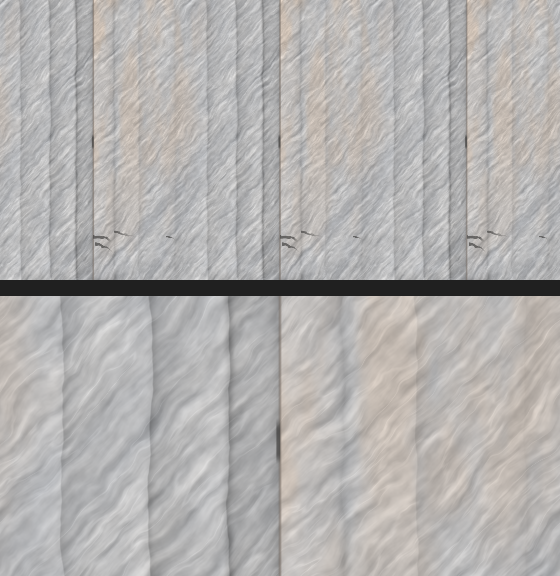
Top, the full canvas; bottom, a detail of the centre.
Reproduce this texture procedurally as a Shadertoy shader.

```glsl
const float REPEATS = 3.0;          // slabs across the canvas
const float SEAM_OFFSET = 0.5;      // slab fraction left of the first seam
const float SLAB_HEIGHT = 1.5;      // canvas height in slab widths
const float GRAIN_SLOPE = 1.0;      // rise of the diagonal veins
const float EDGE_WOBBLE = 0.022;
const float RELIEF = 0.30;
const float VEIN_STRENGTH = 0.05;
const float LEDGE_HEIGHT = 0.235;

const vec3 COOL_GREY = vec3(0.665, 0.675, 0.692);
const vec3 PALE_GREY = vec3(0.80, 0.795, 0.79);
const vec3 OCHRE = vec3(0.80, 0.735, 0.675);
const vec3 SEAM_BROWN = vec3(0.48, 0.44, 0.41);
const vec3 CRACK_DARK = vec3(0.27, 0.265, 0.26);

// Flute edges across a slab, with the shade on each side and in the crease
const int EDGES = 7;
const float EDGE_X[EDGES] = float[](0.0, 0.112, 0.242, 0.437, 0.61, 0.766, 0.906);
const float SHADE_LEFT[EDGES] = float[](0.16, 0.07, -0.03, 0.03, -0.05, -0.05, -0.03);
const float SHADE_RIGHT[EDGES] = float[](-0.05, 0.05, 0.05, 0.05, 0.10, 0.14, 0.15);
const float CREASE[EDGES] = float[](0.03, 0.06, 0.02, 0.02, 0.04, 0.07, 0.14);

// Cracks: start x, end x, height, half thickness
const int CRACKS = 4;
const vec4 CRACK[CRACKS] = vec4[](
    vec4(0.0, 0.10, 0.235, 0.010), vec4(0.01, 0.11, 0.185, 0.006),
    vec4(0.11, 0.25, 0.255, 0.003), vec4(0.39, 0.44, 0.235, 0.005));

float hash(vec2 p) {
    vec3 q = fract(p.xyx * 0.1031);
    q += dot(q, q.yzx + 33.33);
    return fract((q.x + q.y) * q.z);
}

// Lattice value that recurs after one slab
float lattice(vec2 cell, vec2 period) {
    return hash(cell - period * floor(cell.x / period.x) + 57.0);
}

float noise(vec2 q, vec2 period) {
    vec2 cell = floor(q), f = fract(q);
    f = f * f * (3.0 - 2.0 * f);
    return mix(
        mix(lattice(cell, period), lattice(cell + vec2(1, 0), period), f.x),
        mix(lattice(cell + vec2(0, 1), period), lattice(cell + vec2(1, 1), period), f.x), f.y);
}

// Layered noise, sheared along the slope; slope * cells.y must be whole
float grain(vec2 p, vec2 cells, float slope) {
    vec2 q = vec2(p.x, p.y - slope * p.x) * cells;
    vec2 period = vec2(cells.x, -round(slope * cells.y));
    float sum = 0.0, weight = 0.5;
    for (int i = 0; i < 4; i++) {
        sum += weight * noise(q, period);
        q *= 2.0;
        period *= 2.0;
        weight *= 0.5;
    }
    return sum / 0.9375;
}

void mainImage(out vec4 fragColor, in vec2 fragCoord) {
    vec2 uv = fragCoord / iResolution.xy;
    vec2 p = vec2(uv.x * REPEATS - SEAM_OFFSET, uv.y * SLAB_HEIGHT);
    float pixel = REPEATS / iResolution.x;
    float x = fract(p.x);

    // Stone tone, veins and chiselled relief
    float bend = grain(p, vec2(8.0), 0.0) - 0.5;
    vec2 warped = p + 0.035 * vec2(bend, -bend);
    float cloud = grain(warped, vec2(8.0, 12.0), GRAIN_SLOPE);
    float streak = grain(warped, vec2(13.0, 34.0), GRAIN_SLOPE);
    float lit = grain(warped + vec2(-0.006, 0.006), vec2(13.0, 34.0), GRAIN_SLOPE);
    float vein = 1.0 - abs(2.0 * grain(warped, vec2(9.0, 26.0), GRAIN_SLOPE) - 1.0);
    float upright = grain(p, vec2(12.0, 2.0), 0.0);
    float speckle = grain(p, vec2(44.0), 0.0) - 0.5;
    float tone = 0.58 + 0.7 * (cloud - 0.5) + 0.6 * (streak - 0.5) + 0.5 * (upright - 0.5);
    vec3 color = mix(COOL_GREY, PALE_GREY, clamp(tone, 0.0, 1.0));

    // Ochre stains, strongest high up beside the seam
    float stain = smoothstep(0.32, 0.68, grain(p, vec2(10.0, 3.0), 0.0));
    float stainArea = (1.0 - smoothstep(0.4, 0.7, x)) * mix(0.4, 1.0, smoothstep(0.3, 0.85, p.y));
    float firstFlute = 1.0 - smoothstep(0.08, 0.125, x);
    color = mix(color, OCHRE, stainArea * (0.6 * stain + 0.2 * firstFlute));

    float light = 1.0 + RELIEF * (streak - lit) + 0.12 * speckle;
    light += VEIN_STRENGTH * (smoothstep(0.88, 1.0, vein) - 0.3);

    // Rougher stone below the ledge
    float ledge = LEDGE_HEIGHT + 0.08 * bend;
    float below = 1.0 - smoothstep(ledge - 0.02, ledge + 0.02, p.y);
    light += below * 0.2 * (grain(p, vec2(14.0), 0.0) - 0.5);

    // Flute shading
    float wobble = EDGE_WOBBLE * (grain(p, vec2(6.0, 12.0), 0.0) - 0.5);
    for (int i = 0; i < EDGES; i++) {
        float d = x - EDGE_X[i] + (i == 0 ? 0.0 : wobble);
        d -= round(d);
        float side = smoothstep(-pixel, pixel, d);
        float falloff = mix(exp(min(d, 0.0) / 0.025), exp(-max(d, 0.0) / 0.045), side);
        light -= mix(SHADE_LEFT[i], SHADE_RIGHT[i], side) * falloff;
        light -= CREASE[i] * exp(-d * d / 0.00006);
    }
    color *= light;

    // Seam and its narrow open slit
    float seam = abs(x - round(x));
    float seamLine = 1.0 - smoothstep(0.001, 0.002 + pixel, seam);
    color = mix(color, SEAM_BROWN, seamLine * 0.55);
    float slitSpan = 1.0 - smoothstep(0.02, 0.045, abs(p.y - 0.74));
    float slit = 1.0 - smoothstep(0.002, 0.003 + pixel, abs(x - round(x) + 0.003));
    color = mix(color, CRACK_DARK, slit * slitSpan * 0.75);

    // Broken cracks along the ledge
    float jag = 0.05 * (grain(p, vec2(16.0), 0.0) - 0.5);
    for (int i = 0; i < CRACKS; i++) {
        vec4 c = CRACK[i];
        float along = clamp((x - c.x) / (c.y - c.x), 0.0, 1.0);
        float halfWidth = c.w * (1.0 - along) * step(c.x, x);
        float d = abs(p.y - c.z + 0.03 * along + jag);
        float mask = 1.0 - smoothstep(halfWidth, halfWidth + pixel, d);
        color = mix(color, CRACK_DARK, mask * smoothstep(0.0, 0.003, halfWidth) * 0.7);
    }

    fragColor = vec4(clamp(color, 0.0, 1.0), 1.0);
}
```
